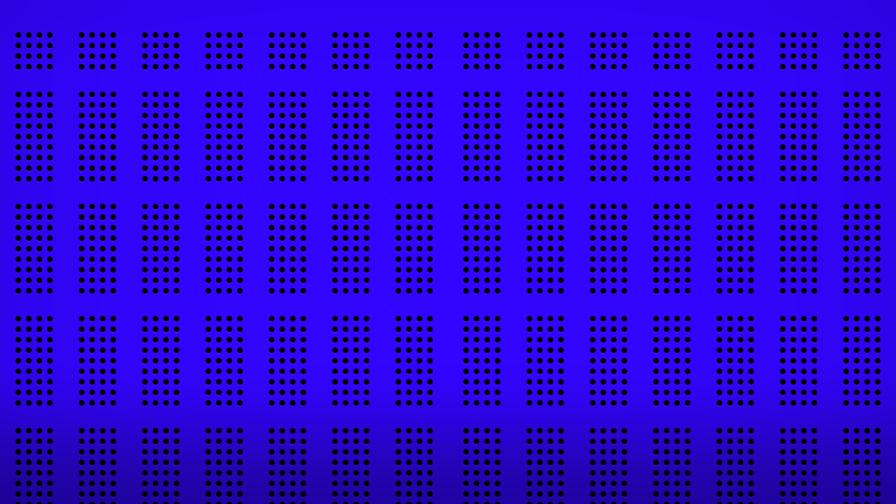
A Shadertoy shader for this pattern:

```glsl
// Lengths are fractions of the canvas height
const float DOT_STEP = 0.0209;
const float DOT_RADIUS = 0.0056;
const float COLUMNS = 4.0;         // dots across a panel
const float ROWS = 9.0;            // dots down a panel
const vec2 PANEL_PITCH = vec2(0.1257, 0.2224);
const float CENTRE_OFFSET = 0.0671; // middle seam to the nearest panel centre
const float LAST_PANEL = 6.0;      // outermost panel on each side
const float FIRST_ROW = 0.1875;    // first full panel, from the top
const float TOP_MARGIN = 0.058;    // no holes above this line
const vec2 GLINT_SHIFT = vec2(-0.0004, 0.0026);
const float SHADE_HEIGHT = 0.30;
const float FLOOR_LIGHT = 0.62;

const vec3 BLUE = vec3(0.20, 0.015, 1.0);
const vec3 HOLE = vec3(0.0, 0.0, 0.015);
const vec3 GLINT = vec3(0.40, 0.33, 0.93);

float hash(vec2 p) {
    return fract(sin(dot(p, vec2(127.1, 311.7))) * 4375.85);
}

float disc(vec2 p, float radius, float pixel) {
    return 1.0 - smoothstep(-0.7 * pixel, 0.7 * pixel, length(p) - radius);
}

// Centre of the nearest hole; y runs downwards
vec2 nearestHole(vec2 p) {
    // Panels mirror about the middle seam
    float side = p.x < 0.0 ? -1.0 : 1.0;
    float across = abs(p.x) - CENTRE_OFFSET;
    float panelX = clamp(round(across / PANEL_PITCH.x), 0.0, LAST_PANEL) * PANEL_PITCH.x;
    float limit = 0.5 * (COLUMNS - 1.0);
    float column = clamp(floor((across - panelX) / DOT_STEP) + 0.5, -limit, limit);

    // Split the gap between panels evenly above and below
    float down = p.y - FIRST_ROW;
    float gap = PANEL_PITCH.y - (ROWS - 1.0) * DOT_STEP;
    float panelY = floor((down + 0.5 * gap) / PANEL_PITCH.y) * PANEL_PITCH.y;
    float row = clamp(round((down - panelY) / DOT_STEP), 0.0, ROWS - 1.0);

    return vec2(side * (CENTRE_OFFSET + panelX + column * DOT_STEP),
                FIRST_ROW + panelY + row * DOT_STEP);
}

// Even light that falls away at the floor, the corners and the top
float lighting(vec2 p, float halfWidth) {
    float height = 1.0 - p.y;
    float edge = abs(p.x) / halfWidth;
    float light = mix(FLOOR_LIGHT, 1.0, smoothstep(-0.04, SHADE_HEIGHT, height));
    light *= 1.0 - 0.08 * pow(edge, 4.0);
    return light * (1.0 - 0.05 * smoothstep(0.85, 1.0, height));
}

void mainImage(out vec4 fragColor, in vec2 fragCoord) {
    float pixel = 1.0 / iResolution.y;
    float halfWidth = 0.5 * iResolution.x * pixel;
    vec2 p = vec2(fragCoord.x * pixel - halfWidth, 1.0 - fragCoord.y * pixel);

    vec2 centre = nearestHole(p);
    vec2 q = p - centre;
    float present = step(TOP_MARGIN, centre.y);

    // Each hole has a worn lower lip that catches a different amount of light
    float hole = present * disc(q, DOT_RADIUS, pixel);
    float lip = present * disc(q - GLINT_SHIFT, DOT_RADIUS * 0.8, pixel);
    float wear = mix(0.1, 0.6, hash(round(centre / DOT_STEP)));

    vec3 color = mix(BLUE, GLINT, lip * wear);
    color *= lighting(p, halfWidth);
    color = mix(color, HOLE, hole);
    fragColor = vec4(color, 1.0);
}
```
